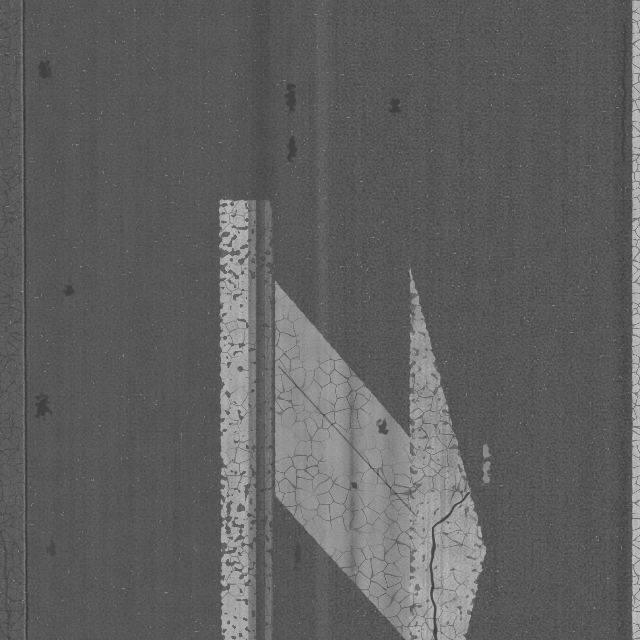
A three.js fragment shader for this texture:

```glsl
// Worn road surface from above: grey asphalt with a cracked painted arrow,
// a joint at the left and an edge line at the right. Half planes shape the
// paint; gradient noise and cell borders add grain, wear and cracks.

varying vec2 vUv;

const float EDGE = 0.0012;        // edge softness
const float ASPHALT = 0.342;
const float STEM_TONE = 0.66;
const float BAND_TONE = 0.575;
const float HEAD_TONE = 0.60;
const float LINE_TONE = 0.70;
const float CRACK_CELLS = 48.0;
const float STEM_TOP = 0.687;
const float BAND_LEFT = 0.430;
const float HEAD_LEFT = 0.641;
const float LINE_LEFT = 0.988;

vec2 hash2(vec2 p) {
  p = vec2(dot(p, vec2(127.1, 311.7)), dot(p, vec2(269.5, 183.3)));
  return fract(sin(p) * 43758.5);
}

float corner(vec2 cell, vec2 offset) {
  float a = 6.2832 * hash2(cell).x;
  return dot(vec2(cos(a), sin(a)), offset);
}

// Gradient noise, about -0.7 to 0.7
float gnoise(vec2 p) {
  vec2 i = floor(p), f = fract(p), e = vec2(1.0, 0.0);
  vec2 u = f * f * f * (f * (f * 6.0 - 15.0) + 10.0);
  return mix(mix(corner(i, f), corner(i + e.xy, f - e.xy), u.x),
             mix(corner(i + e.yx, f - e.yx), corner(i + 1.0, f - 1.0), u.x), u.y);
}

// Gap between the two nearest cell centres: zero on cell borders
float cellBorder(vec2 p) {
  vec2 i = floor(p), f = fract(p);
  float near = 8.0, next = 8.0;
  for (int y = -1; y <= 1; y++)
    for (int x = -1; x <= 1; x++) {
      vec2 o = vec2(float(x), float(y));
      float d = length(o + hash2(i + o) - f);
      next = min(next, max(near, d));
      near = min(near, d);
    }
  return next - near;
}

float fill(float d) { return 1.0 - smoothstep(-EDGE, EDGE, d); }
float bump(float x, float c, float w) { x = (x - c) / w; return exp(-x * x); }
float strip(float x, float a, float b) { return fill(max(a - x, x - b)); }

// Positive to the left of the line from a to b
float side(vec2 p, vec2 a, vec2 b) {
  vec2 d = normalize(b - a);
  return dot(p - a, vec2(-d.y, d.x));
}

float stroke(vec2 p, vec2 a, vec2 b, float w) {
  vec2 d = b - a;
  float h = clamp(dot(p - a, d) / dot(d, d), 0.0, 1.0);
  return 1.0 - smoothstep(w * 0.4, w * 1.4, length(p - a - d * h));
}

float stain(vec2 p, vec2 c, vec2 r) {
  float d = length((p - c) / r) + 1.1 * gnoise(p * 130.0);
  return 1.0 - smoothstep(0.6, 1.2, d);
}

void main() {
  vec2 p = vUv;
  float fine = gnoise(p * 330.0), grit = gnoise(p * 170.0 + 7.0);
  float blotch = gnoise(p * 32.0), chip = gnoise(p * 105.0 + 31.0);
  float streak = gnoise(vec2(p.x * 140.0, p.y * 2.0)) + 0.6 * gnoise(vec2(p.x * 38.0, p.y * 1.3 + 5.0));
  vec2 wob = p + 0.006 * vec2(gnoise(p * 45.0), gnoise(p * 45.0 + 19.0));

  // Asphalt, coarser right of the middle, with wheel streaks
  float coarse = mix(0.7, 1.15, smoothstep(0.35, 0.6, p.x));
  float tone = ASPHALT + coarse * (0.065 * fine + 0.05 * grit) + 0.018 * streak + 0.012 * blotch;
  tone -= 0.05 * coarse * smoothstep(0.25, 0.5, grit);
  tone += 0.035 * bump(p.x, 0.503, 0.010) - 0.03 * bump(p.x, 0.408, 0.022) - 0.03 * bump(p.x, 0.974, 0.012);
  tone += 0.16 * smoothstep(0.465, 0.5, hash2(floor(p * 210.0)).x * 0.5) * smoothstep(0.15, 0.4, fine);

  // Arrow outlines with ragged edges
  float rag = 0.0035 * chip + 0.002 * grit;
  float under = -side(p, vec2(0.430, 0.225), vec2(0.635, 0.0));
  float over = side(p, vec2(0.430, 0.561), vec2(0.641, 0.316));
  float bandD = max(max(over, under), max(BAND_LEFT - p.x, p.x - HEAD_LEFT));
  float headD = max(side(p, vec2(0.641, 0.582), vec2(0.759, 0.141)), side(p, vec2(0.759, 0.141), vec2(0.727, 0.0)));
  headD = max(max(headD, under), HEAD_LEFT - p.x);
  float stemLeft = 0.347 - 0.005 * p.y;
  float stemD = max(max(stemLeft - p.x, p.x - 0.427), p.y - STEM_TOP);
  float band = fill(bandD + 0.4 * rag), head = fill(headD + rag), stem = fill(stemD + rag);

  // Wear: chipped patches and tyre tracks
  float patches = bump(p.y, 0.60, 0.045) + bump(p.y, 0.18, 0.075) + 0.6 * bump(p.x, stemLeft, 0.008);
  float chips = smoothstep(0.30, 0.42, chip + 0.45 * grit + 0.22 * patches + 0.2 * blotch);
  float track = 0.55 * strip(p.x, 0.388, 0.400) + 0.92 * strip(p.x, 0.400, 0.414) + 0.62 * strip(p.x, 0.414, 0.424) + 0.9 * strip(p.x, 0.424, 0.430);
  stem *= (1.0 - 0.85 * chips) * (1.0 - clamp(track + 0.25 * streak * step(0.388, p.x), 0.0, 1.0));
  float bandTrack = bump(p.x, 0.550, 0.010) + 0.5 * bump(p.x, 0.611, 0.014);
  band *= 1.0 - clamp(bandTrack * (0.45 + 0.5 * streak + 0.5 * blotch), 0.0, 0.8);
  float headChips = smoothstep(0.32, 0.5, chip + 0.35 * grit + 0.28 * bump(headD, 0.0, 0.012));
  head *= (1.0 - 0.7 * headChips) * (1.0 - 0.3 * smoothstep(0.1, 0.6, streak));

  // Paint, then its net of fine cracks
  float shade = 0.05 * streak + 0.05 * blotch + 0.06 * fine;
  float paint = max(stem, max(band, head));
  tone = mix(tone, STEM_TONE + shade, stem);
  tone = mix(tone, BAND_TONE + 0.7 * shade, band);
  tone = mix(tone, HEAD_TONE + 1.4 * shade + 0.05 * smoothstep(0.3, 0.1, p.y) * step(p.y, 0.3), head);
  float net = 1.0 - smoothstep(0.02, 0.10, cellBorder(wob * CRACK_CELLS));
  tone -= 0.17 * net * paint * smoothstep(-0.3, 0.2, gnoise(p * 14.0 + 3.0));
  tone -= 0.16 * paint * stroke(p, vec2(0.436, 0.427), vec2(0.651, 0.193), 0.0014);

  // Open cracks
  float crack = max(stroke(wob, vec2(0.733, 0.229), vec2(0.677, 0.175), 0.0018), stroke(wob, vec2(0.677, 0.175), vec2(0.674, 0.10), 0.0025));
  crack = max(crack, stroke(wob, vec2(0.674, 0.10), vec2(0.682, -0.01), 0.0025));
  crack = max(crack, 0.5 * stroke(wob, vec2(0.004, 0.17), vec2(0.016, -0.01), 0.002));
  crack = max(crack, 0.6 * stroke(wob, vec2(0.976, 0.96), vec2(0.974, 0.75), 0.002));
  tone = mix(tone, 0.22, 0.85 * crack);

  // Oil stains
  float oil = max(stain(p, vec2(0.070, 0.890), vec2(0.010, 0.015)), stain(p, vec2(0.455, 0.846), vec2(0.008, 0.022)));
  oil = max(oil, max(stain(p, vec2(0.456, 0.768), vec2(0.007, 0.020)), stain(p, vec2(0.617, 0.834), vec2(0.008, 0.012))));
  oil = max(oil, max(stain(p, vec2(0.108, 0.546), vec2(0.010, 0.009)), stain(p, vec2(0.067, 0.364), vec2(0.011, 0.019))));
  oil = max(oil, max(stain(p, vec2(0.598, 0.332), vec2(0.007, 0.014)), stain(p, vec2(0.553, 0.241), vec2(0.006))));
  oil = max(oil, 0.6 * max(stain(p, vec2(0.082, 0.143), vec2(0.007, 0.011)), stain(p, vec2(0.465, 0.134), vec2(0.006, 0.022))));
  tone = mix(tone, 0.23, 0.75 * oil);

  // Paint drips beside the head
  for (int i = 0; i < 3; i++)
    tone = mix(tone, 0.58, 0.8 * stain(p, vec2(0.760, 0.252 + 0.022 * float(i)), vec2(0.006, 0.010)));

  // Left joint and right edge line
  float joint = p.x - 0.041 + 0.005 * p.y + 0.001 * blotch;
  float ribs = 1.0 - smoothstep(0.02, 0.12, cellBorder(wob * vec2(55.0, 70.0)));
  tone += fill(joint) * (0.02 - 0.05 * ribs) + 0.10 * bump(joint, -0.002, 0.0015) - 0.11 * bump(joint, 0.001, 0.0018);
  float line = fill(LINE_LEFT - p.x + 0.3 * rag);
  tone = mix(tone, LINE_TONE + shade - 0.25 * ribs, line);

  gl_FragColor = vec4(vec3(clamp(tone, 0.0, 1.0)), 1.0);
}
```
